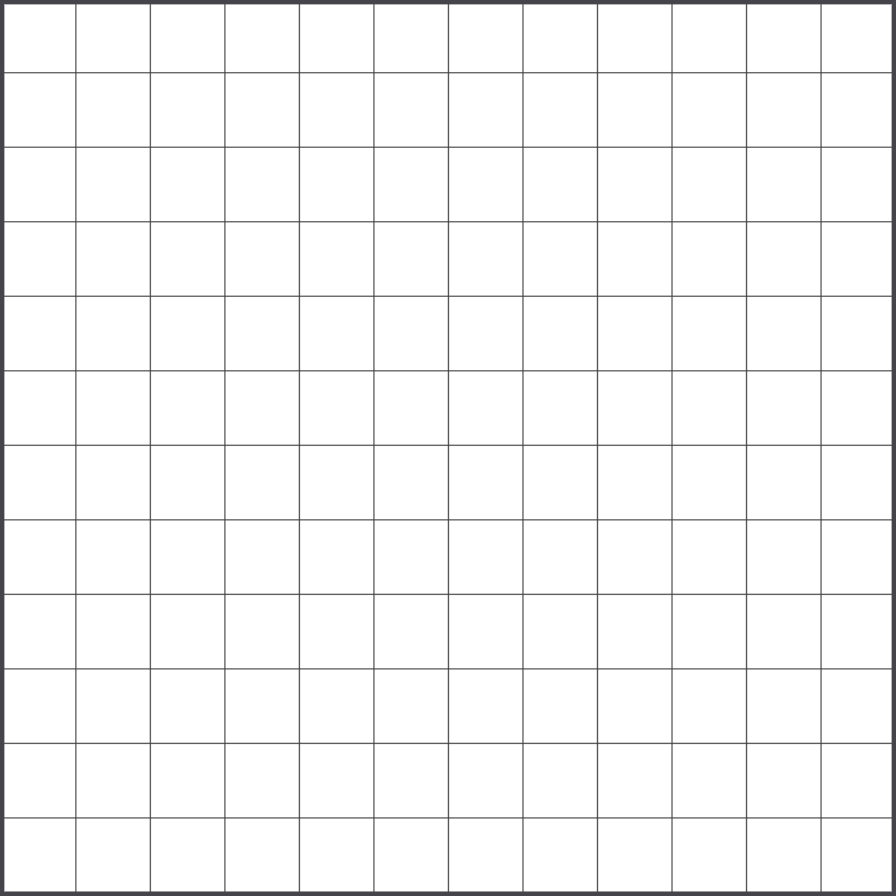
This pattern is drawn by a WebGL 2 fragment shader. Its source:

```glsl
#version 300 es
precision highp float;
// Thin grey square grid, twelve cells each way, on white inside a dark frame.

uniform vec2 u_resolution;
out vec4 fragColor;

const vec3 PAPER_COLOR = vec3(1.0);
const vec3 LINE_COLOR = vec3(0.25, 0.25, 0.26);
const vec3 FRAME_COLOR = vec3(0.27, 0.265, 0.29);

const float CELL_SIZE = 0.08317;
const vec2 GRID_CENTER = vec2(0.5005, 0.503);  // a crossing near the middle
const float LINE_WIDTH = 0.00128;
const float FRAME_WIDTH = 0.0049;
const float LINE_SOFTNESS = 1.3;               // filter width in pixel footprints

// Share of a filter window, centred at the given distance, covered by a line.
vec2 lineCoverage(vec2 dist, float width, vec2 window) {
    vec2 upper = min(dist + 0.5 * window, vec2(0.5 * width));
    vec2 lower = max(dist - 0.5 * window, vec2(-0.5 * width));
    return max(upper - lower, 0.0) / window;
}

// Signed distance to the nearest grid line on each axis.
vec2 gridDistance(vec2 p) {
    vec2 cell = (p - GRID_CENTER) / CELL_SIZE;
    return (fract(cell + 0.5) - 0.5) * CELL_SIZE;
}

void main() {
    vec2 uv = gl_FragCoord.xy / u_resolution;
    vec2 pixel = 1.0 / u_resolution;

    // Grid lines, slightly darker where they cross
    vec2 lines = lineCoverage(gridDistance(uv), LINE_WIDTH, pixel * LINE_SOFTNESS);
    float grid = 1.0 - (1.0 - lines.x) * (1.0 - lines.y);
    vec3 color = mix(PAPER_COLOR, LINE_COLOR, grid);

    // Outer frame
    vec2 edgeDistance = min(uv, 1.0 - uv);
    vec2 sides = clamp((FRAME_WIDTH - edgeDistance) / pixel + 0.5, 0.0, 1.0);
    color = mix(color, FRAME_COLOR, max(sides.x, sides.y));

    fragColor = vec4(color, 1.0);
}
```
